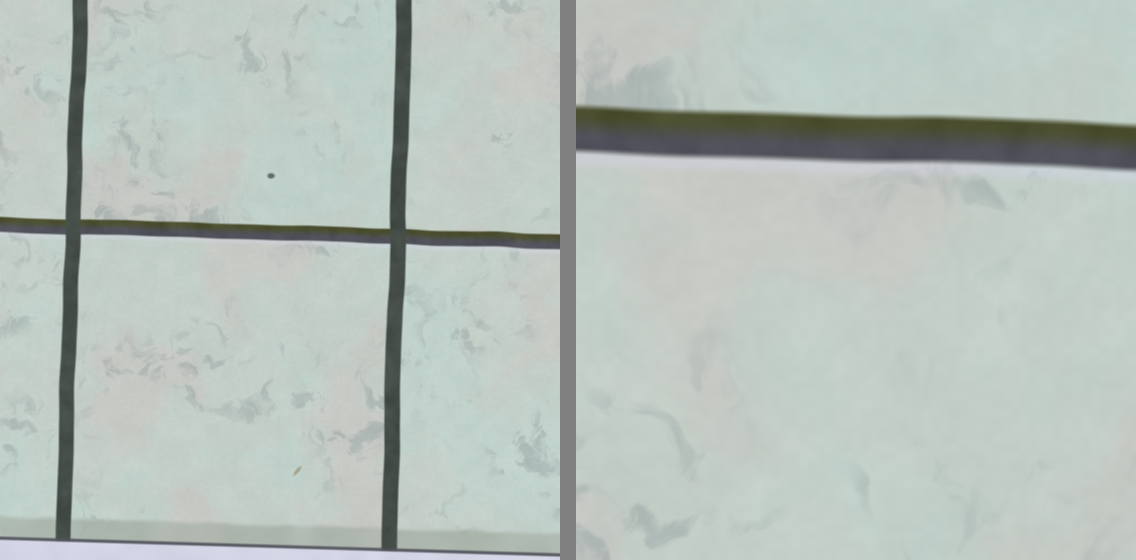
Left: the whole. Right: its middle third, enlarged.
A three.js fragment shader for this texture:

```glsl
// Pale mottled wall tiles with dark, slightly tilted grout and a light ledge below.
varying vec2 vUv;

const vec3 TILE = vec3(0.765, 0.808, 0.782);
const vec3 ROSE = vec3(0.785, 0.775, 0.760);
const vec3 MINT = vec3(0.745, 0.825, 0.800);
const vec3 FLECK = vec3(0.620, 0.670, 0.665);
const vec3 GROUT = vec3(0.270, 0.300, 0.280);
const vec3 OLIVE = vec3(0.290, 0.305, 0.180);
const vec3 SLATE = vec3(0.310, 0.315, 0.350);
const vec3 LAVENDER = vec3(0.830, 0.835, 0.900);
const vec3 SHADOW = vec3(0.645, 0.685, 0.645);
const vec3 SPECK = vec3(0.330, 0.370, 0.370);
const vec3 RUST = vec3(0.610, 0.570, 0.460);

const float ROW_HEIGHT = 0.560;
const float HALF_GROUT = 0.0133;
const float SOFTNESS = 0.0026;

float hash(vec2 p) {
  return fract(sin(dot(p, vec2(127.1, 311.7))) * 43758.5453);
}

float noise(vec2 p) {
  vec2 i = floor(p);
  vec2 f = fract(p);
  f = f * f * (3.0 - 2.0 * f);
  float low = mix(hash(i), hash(i + vec2(1.0, 0.0)), f.x);
  float high = mix(hash(i + vec2(0.0, 1.0)), hash(i + vec2(1.0, 1.0)), f.x);
  return mix(low, high, f.y);
}

float fbm(vec2 p) {
  float sum = 0.0;
  float weight = 0.5;
  for (int i = 0; i < 4; i++) {
    sum += weight * noise(p);
    p = mat2(1.6, 1.2, -1.2, 1.6) * p + 7.3;
    weight *= 0.5;
  }
  return sum / 0.9375;
}

// Coverage of a soft band around zero
float band(float d, float halfWidth, float blur) {
  return 1.0 - smoothstep(halfWidth - blur, halfWidth + blur, abs(d));
}

// Soft elliptical mark, rotated by angle
float mark(vec2 p, vec2 radius, float angle) {
  float c = cos(angle);
  float s = sin(angle);
  vec2 q = vec2(c * p.x + s * p.y, c * p.y - s * p.x) / radius;
  return 1.0 - smoothstep(0.35, 1.2, length(q));
}

// Glaze: broad tints, wispy flecks and fine grain
vec3 glaze(vec2 p, vec2 tile) {
  vec2 q = p + tile * 5.7;
  vec2 warp = vec2(fbm(q * 13.0), fbm(q * 13.0 + 31.0)) - 0.5;
  float tint = fbm(q * 6.0 + warp);
  vec3 color = mix(TILE, ROSE, 0.65 * smoothstep(0.48, 0.72, tint));
  color = mix(color, MINT, 0.7 * smoothstep(0.50, 0.28, tint));
  float cluster = smoothstep(0.40, 0.68, fbm(q * 8.0 + 17.0));
  float wisp = smoothstep(0.52, 0.76, fbm(q * vec2(46.0, 38.0) + warp * 5.0));
  color = mix(color, FLECK, 0.60 * cluster * wisp);
  color += 0.035 * (fbm(q * 34.0 + 9.0) - 0.5);
  color += 0.014 * (noise(q * 190.0) - 0.5);
  return color + 0.008 * (hash(tile + 3.0) - 0.5);
}

void main() {
  vec2 uv = vUv;

  // Tilted grid: columns lean right, rows fall to the right
  float spacing = 0.583 - 0.004 * uv.y;
  float column = (uv.x - 0.110 - 0.0335 * uv.y) / spacing;
  float rowOffset = uv.y - 0.599 + 0.030 * uv.x;
  vec2 tile = vec2(floor(column), floor(rowOffset / ROW_HEIGHT));
  float nearest = floor(column + 0.5);
  float across = (column - nearest) * spacing;
  float ledge = rowOffset + ROW_HEIGHT;

  // Uneven grout edges
  across += 0.004 * (noise(vec2(nearest * 9.0, uv.y * 16.0)) - 0.5);
  rowOffset += 0.003 * (noise(vec2(uv.x * 18.0, 4.0)) - 0.5);

  vec3 color = glaze(uv, tile);

  // Shaded foot of the lower tiles
  float foot = 1.0 - smoothstep(0.034, 0.046, ledge + 0.004 * noise(uv * 35.0));
  color = mix(color, SHADOW, foot * (0.55 + 0.3 * noise(uv * 24.0)));

  // Isolated blemishes
  color = mix(color, SPECK, 0.9 * mark(uv - vec2(0.484, 0.686), vec2(0.008, 0.006), 0.0));
  color = mix(color, RUST, 0.7 * mark(uv - vec2(0.531, 0.159), vec2(0.013, 0.004), 0.85));

  // Horizontal grout: olive above, slate below, pale lower fringe
  float wear = 0.09 * (fbm(uv * 42.0) - 0.5);
  float fringe = band(rowOffset + 0.017, 0.004, 0.004);
  color = mix(color, LAVENDER, 0.45 * fringe);
  vec3 rowColor = mix(SLATE, OLIVE, smoothstep(-0.006, 0.009, rowOffset));
  color = mix(color, rowColor + wear, band(rowOffset, HALF_GROUT, SOFTNESS));

  // Vertical grout
  color = mix(color, GROUT + wear, band(across, HALF_GROUT + 0.0006 * nearest, SOFTNESS));

  // Ledge below the last row, with a dark seam
  float below = 1.0 - smoothstep(-0.004, 0.002, ledge);
  color = mix(color, LAVENDER + 0.03 * (noise(uv * 30.0) - 0.5), below);
  color = mix(color, SLATE, 0.9 * band(ledge, 0.0028, 0.0026));

  gl_FragColor = vec4(clamp(color, 0.0, 1.0), 1.0);
}
```
